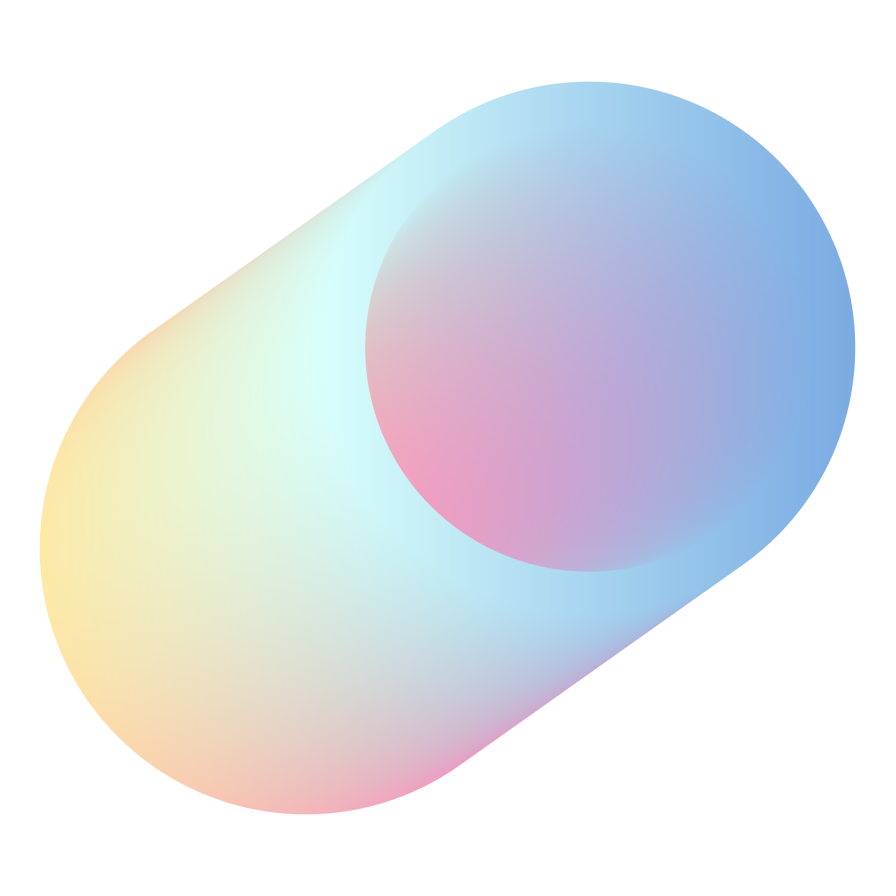
Write a WebGL 1 fragment shader that draws this background.

```glsl
precision highp float;

uniform vec2 u_resolution;

const vec2 FRONT = vec2(0.6576, 0.612);
const vec2 BACK = vec2(0.3412, 0.388);
const float RADIUS = 0.2969;
const float HOLE = 0.25;

// Horizontal gradients of the two end rings, blended by s (0 front, 1 back)
vec3 ringColor(float x, float s) {
  float u = clamp((x - mix(FRONT.x, BACK.x, s)) / (2.0 * RADIUS) + 0.5, 0.0, 1.0);
  vec3 cool = mix(vec3(0.85, 1.0, 0.985), vec3(0.635, 0.815, 0.933), min(u / 0.55, 1.0));
  cool = mix(cool, vec3(0.478, 0.667, 0.886), max((u - 0.55) / 0.45, 0.0));
  vec3 warm = mix(vec3(0.992, 0.914, 0.655), vec3(0.941, 0.585, 0.765), min(u / 0.8, 1.0));
  return mix(cool, warm, s);
}

// Position s of the moving circle, radius r + growth * s, whose rim meets p
float rimPosition(vec2 p, float r, float growth, float side) {
  vec2 v = p - FRONT;
  vec2 axis = BACK - FRONT;
  float a = dot(axis, axis) - growth * growth;
  float b = dot(v, axis) + r * growth;
  float c = dot(v, v) - r * r;
  return clamp((b + side * sqrt(max(b * b - a * c, 0.0))) / a, 0.0, 1.0);
}

float capsuleDistance(vec2 p) {
  vec2 axis = BACK - FRONT;
  float s = clamp(dot(p - FRONT, axis) / dot(axis, axis), 0.0, 1.0);
  return length(p - FRONT - axis * s) - RADIUS;
}

float coverage(float dist, float pixel) {
  return 1.0 - smoothstep(-0.75 * pixel, 0.75 * pixel, dist);
}

void main() {
  float pixel = 1.0 / min(u_resolution.x, u_resolution.y);
  vec2 p = (gl_FragCoord.xy - 0.5 * u_resolution) * pixel + 0.5;

  // Outer body and the inner wall, which narrows toward the back
  vec3 body = ringColor(p.x, rimPosition(p, RADIUS, 0.0, -1.0));
  vec3 wall = ringColor(p.x, rimPosition(p, HOLE, -0.12, 1.0));

  vec3 color = mix(vec3(1.0), body, coverage(capsuleDistance(p), pixel));
  color = mix(color, wall, coverage(length(p - FRONT) - HOLE, pixel));
  gl_FragColor = vec4(color, 1.0);
}
```
